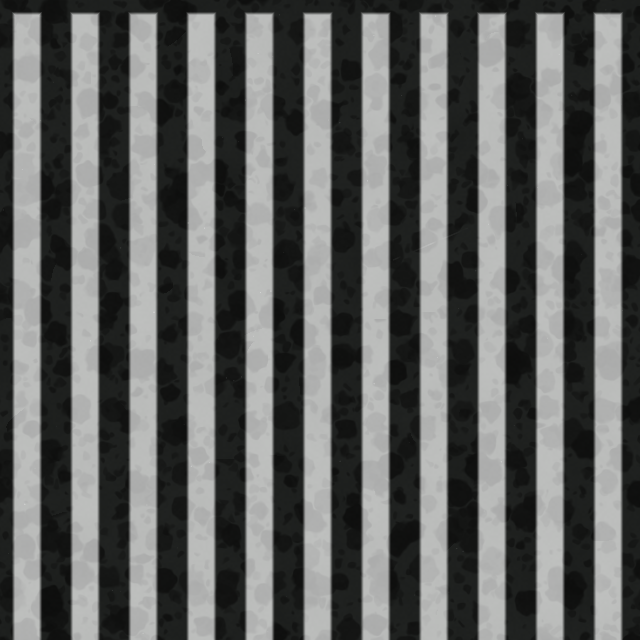
Give the GLSL for this pattern, as a Shadertoy shader.

```glsl
// Eleven pale vertical bars on a near-black ground, running off the bottom edge.
// Bars are a repeated box distance; both tones are mottled by layers of hashed
// round blotches, with sparse pale flecks and one faint scratch on top.

#define BAR_COUNT 11.0
#define BAR_PITCH 0.0908
#define BAR_WIDTH 0.0424
#define FIRST_CENTER 0.0422
#define BAR_TOP 0.979
#define EDGE_BLUR 0.0034
#define BLOTCH_CELLS 25.0
#define GROUND_LIGHT vec3(0.118, 0.126, 0.120)
#define GROUND_DARK vec3(0.058, 0.060, 0.057)
#define BAR_LIGHT vec3(0.735, 0.741, 0.735)
#define BAR_DARK vec3(0.675, 0.678, 0.676)

float hash(vec2 p) {
    return fract(sin(dot(p, vec2(127.1, 311.7))) * 43758.5453);
}

float noise(vec2 p) {
    vec2 i = floor(p), f = fract(p);
    f = f * f * (3.0 - 2.0 * f);
    return mix(mix(hash(i), hash(i + vec2(1, 0)), f.x),
               mix(hash(i + vec2(0, 1)), hash(i + vec2(1, 1)), f.x), f.y);
}

// Overlapping soft discs, one per occupied cell; overlaps grow stronger.
float blotches(vec2 p, float density, float minRadius, float maxRadius, float softness) {
    vec2 cell = floor(p);
    float clearing = 1.0;
    for (int y = -1; y <= 1; y++) {
        for (int x = -1; x <= 1; x++) {
            vec2 id = cell + vec2(x, y);
            vec2 center = id + vec2(hash(id + 3.1), hash(id + 17.7));
            float radius = mix(minRadius, maxRadius, hash(id + 41.3));
            float disc = 1.0 - smoothstep(radius - softness, radius + softness, length(p - center));
            float strength = mix(0.55, 0.95, hash(id + 59.9));
            clearing *= 1.0 - disc * strength * step(hash(id + 73.3), density);
        }
    }
    return 1.0 - clearing;
}

// Signed distance to the nearest bar, negative inside.
float barDistance(vec2 uv) {
    float index = clamp(round((uv.x - FIRST_CENTER) / BAR_PITCH), 0.0, BAR_COUNT - 1.0);
    float across = abs(uv.x - FIRST_CENTER - index * BAR_PITCH) - 0.5 * BAR_WIDTH;
    return max(across, uv.y - BAR_TOP);
}

float segmentDistance(vec2 p, vec2 a, vec2 b) {
    vec2 ab = b - a;
    return length(p - a - ab * clamp(dot(p - a, ab) / dot(ab, ab), 0.0, 1.0));
}

void mainImage(out vec4 fragColor, in vec2 fragCoord) {
    vec2 uv = fragCoord / iResolution.xy;

    // Mottling: wobbled outlines, large blotches, then small spots
    vec2 wobble = vec2(noise(uv * 95.0), noise(uv * 95.0 + 31.0)) - 0.5;
    vec2 p = uv + wobble * 0.009;
    float cluster = noise(uv * 9.0 + 5.0);
    float large = blotches(p * BLOTCH_CELLS, 0.62 + 0.5 * cluster, 0.15, 0.58, 0.07);
    float small = blotches(p * BLOTCH_CELLS * 2.3 + 11.0, 0.5, 0.14, 0.44, 0.12);
    float stain = 1.0 - (1.0 - large) * (1.0 - 0.7 * small);
    float cloud = noise(uv * 14.0 + 20.0) - 0.5;

    vec3 ground = mix(GROUND_LIGHT, GROUND_DARK, stain) - 0.016 * cloud;
    vec3 bar = mix(BAR_LIGHT, BAR_DARK, stain) + 0.022 * cloud;

    // Bars with softened edges
    float cover = 1.0 - smoothstep(-EDGE_BLUR, EDGE_BLUR, barDistance(uv));
    vec3 color = mix(ground, bar, cover);

    // Sparse flecks and a broken hairline scratch
    float fleck = blotches(uv * 75.0 + 47.0, 0.012, 0.04, 0.10, 0.05);
    float hairline = segmentDistance(uv, vec2(0.615, 0.594), vec2(0.730, 0.643));
    float scratch = 1.0 - smoothstep(0.0004, 0.0019, hairline);
    scratch *= smoothstep(0.3, 0.75, noise(uv * 55.0));
    color += 0.09 * fleck + 0.065 * scratch;

    // Fine grain
    color += 0.008 * (noise(uv * 260.0) - 0.5);
    fragColor = vec4(clamp(color, 0.0, 1.0), 1.0);
}
```
